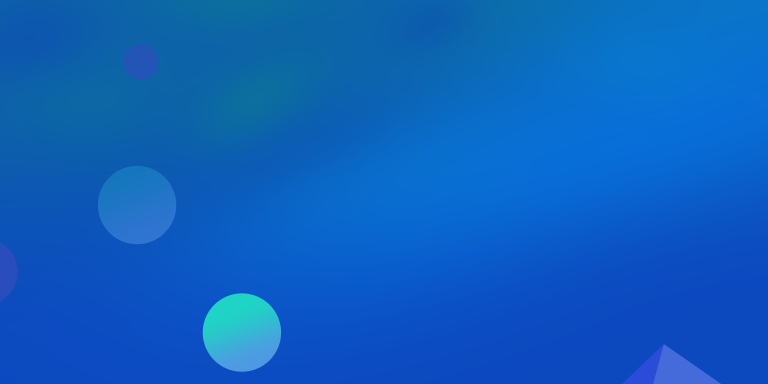
A WebGL 1 fragment shader for this background:

```glsl
precision highp float;

uniform vec2 u_resolution;

#define DEEP vec3(0.048, 0.285, 0.750)
#define TEAL vec3(0.050, 0.385, 0.660)
#define AZURE vec3(0.030, 0.435, 0.865)
#define SKY vec3(0.035, 0.480, 0.815)
#define GREEN vec3(0.045, 0.455, 0.600)
#define NAVY vec3(0.050, 0.330, 0.690)
#define VIOLET vec3(0.180, 0.300, 0.740)
#define MINT vec3(0.120, 0.830, 0.770)
#define PALE vec3(0.310, 0.600, 0.890)
#define BEAM_TILT 0.28
#define RIPPLE 0.018

// Soft tilted ellipse of light
float glow(vec2 p, vec2 center, vec2 size, float tilt) {
  float c = cos(tilt), s = sin(tilt);
  vec2 d = p - center;
  vec2 q = vec2(c * d.x + s * d.y, c * d.y - s * d.x) / size;
  return exp(-dot(q, q));
}

// Antialiased coverage of a signed distance, positive inside
float cover(float dist) {
  return clamp(dist * u_resolution.y + 0.5, 0.0, 1.0);
}

float disc(vec2 p, vec2 center, float radius) {
  return cover(radius - length(p - center));
}

// Signed distance to the line a-b, positive on its left
float side(vec2 p, vec2 a, vec2 b) {
  vec2 d = normalize(b - a), q = p - a;
  return d.x * q.y - d.y * q.x;
}

// Layered sines that loosen the outlines of the glows
vec2 ripple(vec2 p) {
  vec2 w = vec2(0.0);
  float freq = 5.0, amp = RIPPLE;
  for (int i = 0; i < 3; i++) {
    w += amp * sin(freq * p.yx + vec2(1.3, 4.1) + w * 9.0);
    freq *= 1.8;
    amp *= 0.5;
  }
  return w;
}

vec3 backdrop(vec2 p) {
  vec2 q = p + ripple(p);
  float rise = smoothstep(0.12, 0.9, p.y - 0.08 * p.x + 0.05);
  vec3 upper = mix(TEAL, SKY, 0.75 * smoothstep(0.7, 2.0, p.x));
  vec3 col = mix(DEEP, upper, rise);

  // Diagonal beam and its fainter lower fringe
  col = mix(col, AZURE, 0.85 * glow(p, vec2(1.60, 0.63), vec2(0.85, 0.19), BEAM_TILT));
  col = mix(col, AZURE, 0.30 * glow(p, vec2(1.05, 0.33), vec2(0.60, 0.20), BEAM_TILT));
  col = mix(col, SKY, 0.45 * glow(p, vec2(1.05, 0.56), vec2(0.50, 0.16), 0.35));
  col = mix(col, SKY, 0.55 * glow(q, vec2(1.68, 0.83), vec2(0.24, 0.11), 0.20));

  // Green and navy clouds along the top
  col = mix(col, GREEN, 0.75 * glow(q, vec2(0.66, 0.75), vec2(0.18, 0.09), 0.45));
  col = mix(col, GREEN, 0.65 * glow(q, vec2(0.60, 1.01), vec2(0.24, 0.07), 0.0));
  col = mix(col, GREEN, 0.40 * glow(q, vec2(0.22, 0.73), vec2(0.20, 0.13), 0.3));
  col = mix(col, GREEN, 0.40 * glow(q, vec2(1.28, 1.00), vec2(0.28, 0.15), 0.4));
  col = mix(col, NAVY, 0.85 * glow(q, vec2(0.07, 0.87), vec2(0.18, 0.11), 0.2));
  col = mix(col, NAVY, 0.65 * glow(q, vec2(1.11, 0.94), vec2(0.12, 0.08), 0.1));
  col = mix(col, NAVY, 0.35 * glow(q, vec2(0.76, 0.62), vec2(0.28, 0.08), 0.4));
  return col;
}

void main() {
  vec2 p = gl_FragCoord.xy / u_resolution.y;
  vec3 col = backdrop(p);

  // Dim violet discs
  col = mix(col, VIOLET, 0.65 * disc(p, vec2(0.367, 0.839), 0.046));
  col = mix(col, VIOLET, 0.85 * disc(p, vec2(-0.042, 0.292), 0.088));

  // Translucent disc, paler toward the lower right
  vec2 veil = vec2(0.357, 0.466);
  float fade = smoothstep(-0.11, 0.11, dot(p - veil, vec2(-0.35, 0.93)));
  vec3 veilColor = mix(vec3(0.20, 0.46, 0.83), vec3(0.08, 0.47, 0.74), fade);
  col = mix(col, veilColor, 0.95 * disc(p, veil, 0.102));

  // Bright mint disc
  vec2 orb = vec2(0.630, 0.134);
  fade = smoothstep(-0.09, 0.07, dot(p - orb, vec2(-0.35, 0.93)));
  col = mix(col, mix(PALE, MINT, fade), disc(p, orb, 0.102));

  // Two-faced pyramid rising from the lower edge
  vec2 apex = vec2(1.729, 0.104);
  float body = min(side(p, apex, vec2(1.620, 0.0)), side(p, vec2(1.878, 0.0), apex));
  float lit = cover(side(p, apex, vec2(1.701, 0.0)));
  vec3 face = mix(vec3(0.17, 0.30, 0.84), vec3(0.27, 0.42, 0.86), lit);
  col = mix(col, face, cover(body));

  gl_FragColor = vec4(col, 1.0);
}
```
